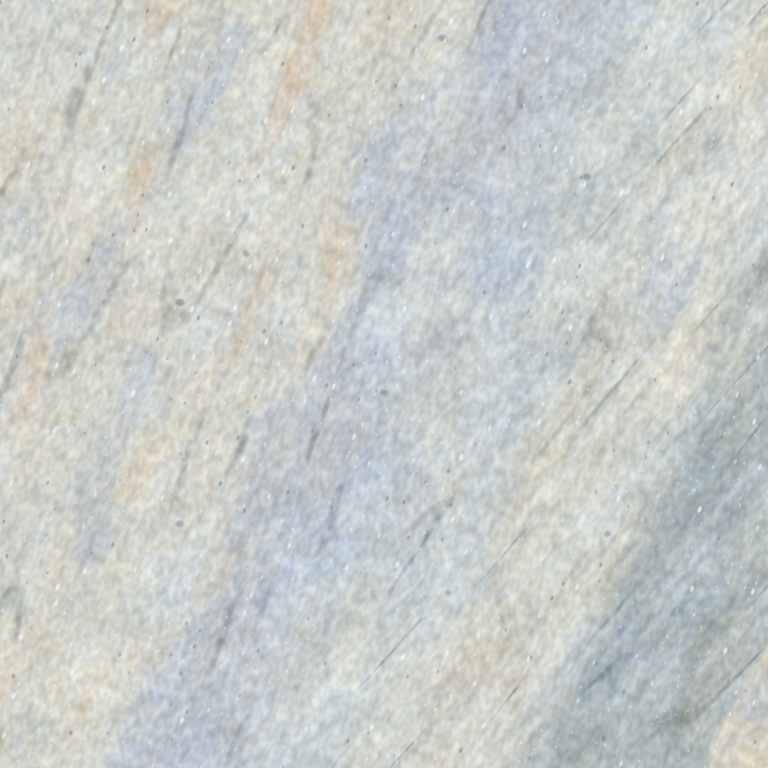
Give the GLSL for this texture, as a three.js fragment shader.

```glsl
// Pale quartzite slab: slanted cream and blue-grey bands with ochre streaks, veins and mica glints.
#define STEEP_ANGLE 1.20
#define BAND_ANGLE 1.08
#define SHALLOW_ANGLE 0.86
#define BAND_WOBBLE 0.10
#define GRAIN_CONTRAST 0.105
#define CLOUD_CONTRAST 0.09
#define OCHRE_AMOUNT 0.55
#define VEIN_DEPTH 0.16
#define GLINT_STRENGTH 0.75

varying vec2 vUv;

const vec3 CREAM = vec3(0.825, 0.825, 0.788);
const vec3 PALE = vec3(0.845, 0.865, 0.850);
const vec3 BLUE_GREY = vec3(0.745, 0.775, 0.805);
const vec3 SEA_GREY = vec3(0.785, 0.815, 0.815);
const vec3 SLATE = vec3(0.680, 0.720, 0.728);
const vec3 OCHRE = vec3(0.845, 0.745, 0.645);
const vec3 SAND = vec3(0.835, 0.815, 0.755);

vec2 hash2(vec2 cell) {
  vec3 h = fract(cell.xyx * vec3(0.1031, 0.1030, 0.0973));
  h += dot(h, h.yzx + 33.33);
  return fract((h.xx + h.yz) * h.zy);
}

float cornerSlope(vec2 cell, vec2 offset) {
  float angle = 6.2832 * hash2(cell + 57.0).x;
  return dot(vec2(cos(angle), sin(angle)), offset);
}

float gradientNoise(vec2 p) {
  vec2 i = floor(p), f = fract(p);
  vec2 u = f * f * f * (f * (f * 6.0 - 15.0) + 10.0);
  vec2 e = vec2(1.0, 0.0);
  return mix(mix(cornerSlope(i, f), cornerSlope(i + e.xy, f - e.xy), u.x),
             mix(cornerSlope(i + e.yx, f - e.yx), cornerSlope(i + e.xx, f - e.xx), u.x), u.y);
}

float fbm(vec2 p) {
  float sum = 0.0, weight = 0.6;
  for (int i = 0; i < 4; i++) {
    sum += weight * gradientNoise(p);
    p = p * 2.03 + 17.3;
    weight *= 0.55;
  }
  return sum;
}

// x runs across the bedding, y along it
vec2 bedding(vec2 p, float angle) {
  float c = cos(angle), s = sin(angle);
  return vec2(p.x * s - p.y * c, p.x * c + p.y * s);
}

// Scattered soft ellipses, one at most per cell
float specks(vec2 p, float cells, float share, vec2 radius, float seed) {
  vec2 q = p * cells + seed;
  vec2 id = floor(q);
  vec2 center = 0.3 + 0.4 * hash2(id);
  vec2 traits = hash2(id + seed + 91.0);
  vec2 d = (fract(q) - center) / (radius * (0.6 + 0.4 * traits.y));
  return step(traits.x, share) * (0.4 + 0.6 * traits.y) * (1.0 - smoothstep(0.3, 1.0, length(d)));
}

// Thin, broken dark lines along the bedding
float veins(vec2 q, float across) {
  float contour = abs(gradientNoise(q * vec2(across, 1.6) + 7.0));
  float gaps = smoothstep(0.0, 0.3, gradientNoise(q * vec2(16.0, 7.0) + 31.0));
  float dashes = 0.6 + 0.8 * gradientNoise(q * vec2(60.0, 55.0));
  return (1.0 - smoothstep(0.01, 0.06, abs(contour))) * gaps * dashes;
}

void main() {
  vec2 p = vUv;
  vec2 steep = bedding(p, STEEP_ANGLE);
  vec2 band = bedding(p, BAND_ANGLE);
  vec2 shallow = bedding(p, SHALLOW_ANGLE);

  // Broad bands
  float across = p.x - 0.5 * p.y;
  float s = across + BAND_WOBBLE * fbm(band * vec2(7.0, 3.0) + 3.0)
          + 0.035 * gradientNoise(shallow * vec2(26.0, 2.5));
  float slateZone = smoothstep(0.63, 0.70, s);
  float creamZone = 1.0 - smoothstep(0.08, 0.18, s);
  vec3 color = mix(CREAM, BLUE_GREY, 1.0 - creamZone);
  color = mix(color, SEA_GREY, smoothstep(0.22, 0.42, s));
  color = mix(color, CREAM, smoothstep(0.42, 0.51, s) * 0.85);
  color = mix(color, SLATE, slateZone);
  color = mix(color, SAND, smoothstep(0.905, 0.925, across + 0.015 * gradientNoise(p * 14.0)));

  // Clouds of lilac grey and pale stone
  float cloud = fbm(band * vec2(8.0, 4.5) + 41.0);
  color = mix(color, BLUE_GREY, 0.75 * smoothstep(0.05, 0.40, cloud));
  color = mix(color, PALE, 0.70 * smoothstep(0.05, 0.40, -cloud) * (1.0 - 0.6 * slateZone));
  color += CLOUD_CONTRAST * fbm(p * 13.0 + 5.0);

  // Ochre streaks and faint warm stains
  float ochre = smoothstep(0.16, 0.52, gradientNoise(steep * vec2(17.0, 4.5) + 12.0));
  ochre *= 0.7 + 0.8 * gradientNoise(steep * vec2(70.0, 16.0));
  color = mix(color, OCHRE, OCHRE_AMOUNT * ochre * (0.25 + 0.75 * creamZone) * (1.0 - slateZone));
  color += vec3(0.05, 0.012, -0.05) * fbm(band * vec2(11.0, 5.0) + 77.0);

  // Fine lamination, strongest in the slate
  float lamina = gradientNoise(shallow * vec2(48.0, 3.0)) + 0.6 * gradientNoise(shallow * vec2(110.0, 9.0));
  color += lamina * mix(0.015, 0.065, smoothstep(0.2, 0.75, s));
  float lines = mix(veins(steep, 11.0), veins(shallow, 19.0), smoothstep(0.20, 0.45, across));
  color -= VEIN_DEPTH * lines * vec3(1.0, 0.97, 0.88);

  // Grain
  float grain = 0.8 * gradientNoise(steep * vec2(75.0, 48.0)) + 0.8 * gradientNoise(steep * vec2(150.0, 95.0) + 9.0);
  color += GRAIN_CONTRAST * grain;
  color += 0.025 * gradientNoise(p * 60.0 + 23.0) * vec3(1.0, 0.1, -1.0);

  // Dark minerals and bright mica
  float dark = specks(steep, 48.0, 0.09, vec2(0.15, 0.24), 13.0) + 1.2 * specks(p, 11.0, 0.06, vec2(0.10, 0.08), 29.0);
  color = mix(color, vec3(0.47, 0.50, 0.53), 0.55 * min(dark, 1.0));
  float glint = specks(steep, 38.0, 0.16, vec2(0.13, 0.26), 3.0) + 0.55 * specks(steep, 85.0, 0.20, vec2(0.22, 0.29), 61.0);
  color = mix(color, vec3(0.97, 0.98, 0.99), GLINT_STRENGTH * min(glint, 1.0));

  gl_FragColor = vec4(clamp(color, 0.0, 1.0), 1.0);
}
```
